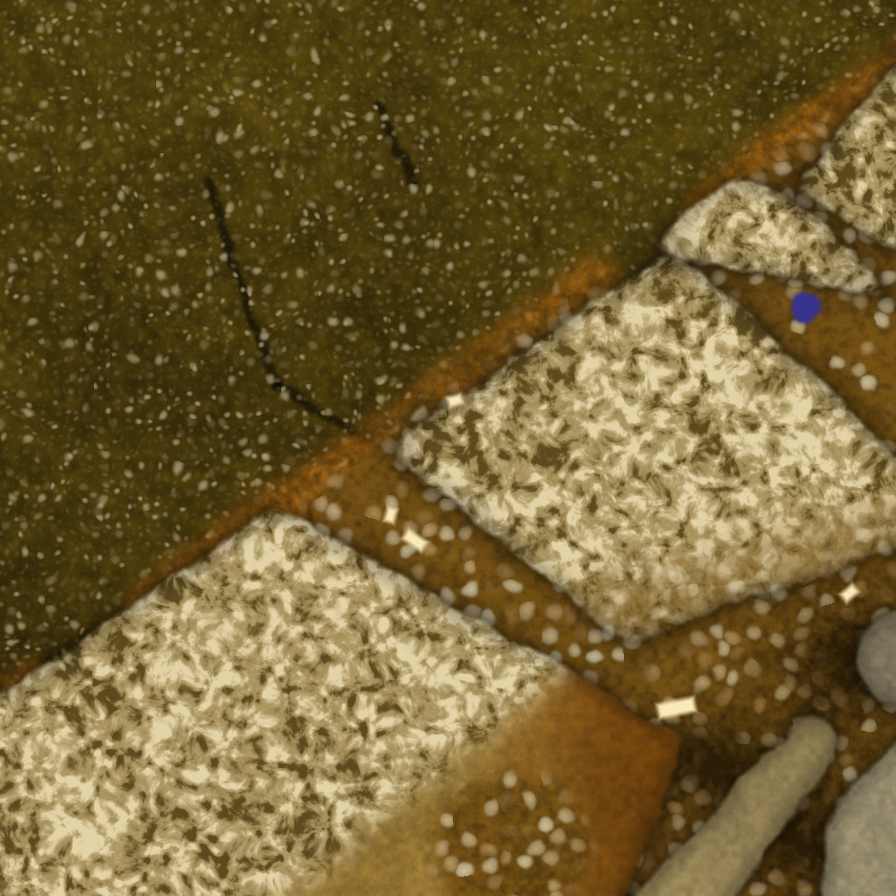
A WebGL 1 fragment shader for this texture:

```glsl
precision highp float;
// Draws weathered kerb stones between speckled asphalt and a gravel gutter.
uniform vec2 u_resolution;

const vec3 TAR_DARK = vec3(0.17, 0.13, 0.025);
const vec3 TAR_LIGHT = vec3(0.35, 0.285, 0.055);
const vec3 SPECK = vec3(0.68, 0.63, 0.49);
const vec3 SOIL_DARK = vec3(0.18, 0.12, 0.025);
const vec3 SOIL = vec3(0.46, 0.32, 0.08);
const vec3 RUST = vec3(0.6, 0.36, 0.07);
const vec3 PIT = vec3(0.36, 0.29, 0.12);
const vec3 STONE = vec3(0.66, 0.575, 0.37);
const vec3 LIT = vec3(0.89, 0.83, 0.66);
const vec3 SIDE = vec3(0.55, 0.43, 0.19);
const vec3 BLUE = vec3(0.22, 0.2, 0.55);
const float SOFT = 0.004;
const float GRAIN = 85.0;
const float SPECKS = 58.0;
const float GRAVEL = 43.0;

float hash(vec2 p) { return fract(sin(dot(p, vec2(127.1, 311.7))) * 43758.5); }

float noise(vec2 p) {
  vec2 i = floor(p), f = fract(p), e = vec2(1, 0);
  f = f * f * (3.0 - 2.0 * f);
  return mix(mix(hash(i), hash(i + e), f.x), mix(hash(i + e.yx), hash(i + 1.0), f.x), f.y);
}

float fbm(vec2 p) {
  float sum = 0.0, amp = 0.53;
  for (int i = 0; i < 4; i++) {
    sum += amp * noise(p);
    p = mat2(1.6, 1.2, -1.2, 1.6) * p + 7.3;
    amp *= 0.5;
  }
  return sum;
}

// Nearest scattered grain: distance and random id
vec2 grains(vec2 p) {
  vec2 best = vec2(9, 0);
  for (int y = -1; y <= 1; y++) for (int x = -1; x <= 1; x++) {
    vec2 c = floor(p) + vec2(x, y);
    float d = length(c + 0.15 + 0.7 * vec2(hash(c), hash(c + 19.7)) - p);
    if (d < best.x) best = vec2(d, hash(c + 41.3));
  }
  return best;
}

float cover(float d) { return 1.0 - smoothstep(-SOFT, SOFT, d); }
float blob(vec2 p, float x, float y, float r) { p = (p - vec2(x, y)) / r; return exp(-dot(p, p)); }
float smax(float a, float b) { float h = max(0.03 - abs(a - b), 0.0); return max(a, b) + h * h * 8.0; }
float edge(vec2 p, vec2 a, vec2 b) { b = normalize(b - a); return dot(p - a, vec2(-b.y, b.x)); }

// Rounded quadrilateral, corners paired in clockwise order
float quad(vec2 p, vec4 a, vec4 b) {
  return smax(smax(edge(p, a.xy, a.zw), edge(p, a.zw, b.xy)), smax(edge(p, b.xy, b.zw), edge(p, b.zw, a.xy)));
}

// Darkening along a segment
float crack(vec2 p, vec4 s) {
  vec2 t = s.zw - s.xy, q = p - s.xy;
  float d = length(q - t * clamp(dot(q, t) / dot(t, t), 0.0, 1.0));
  return 0.5 + 0.5 * smoothstep(0.001, 0.009, d);
}

// Small box turned by an angle
float chip(vec2 p, float x, float y, float angle, float size) {
  float c = cos(angle), s = sin(angle);
  p = abs(mat2(c, -s, s, c) * (p - vec2(x, y)));
  return cover(max(p.x - size, p.y - 0.2 * size - 0.004));
}

vec3 place(vec3 ground, vec3 stone, float d) {
  ground *= 1.0 - 0.5 * exp(-max(d, 0.0) * 90.0);
  return mix(ground, stone * (0.78 + 0.22 * smoothstep(0.0, 0.025, -d)), cover(d));
}

vec3 asphalt(vec2 p, vec2 w) {
  float tone = 0.45 * p.y + 0.6 * fbm(p * 9.0) + 0.75 * fbm(p * 75.0) - 0.42;
  vec3 col = mix(TAR_DARK, TAR_LIGHT, clamp(tone, 0.0, 1.2));
  col *= crack(w, vec4(0.23, 0.8, 0.31, 0.57)) * crack(w, vec4(0.31, 0.57, 0.43, 0.5));
  col *= crack(w, vec4(0.42, 0.88, 0.46, 0.79));
  for (int i = 0; i < 2; i++) {
    vec2 g = grains(w * SPECKS * (1.0 + 0.6 * float(i)));
    float spot = 1.0 - smoothstep(0.08, 0.22 + 0.22 * g.y, g.x);
    col = mix(col, SPECK, spot * (0.08 + 0.75 * pow(g.y, 5.0)));
  }
  return col;
}

void main() {
  vec2 p = gl_FragCoord.xy / u_resolution;
  vec2 w = p + 0.018 * (vec2(fbm(p * 24.0), fbm(p * 24.0 + 9.0)) - 0.5);
  float broad = fbm(p * 10.0 + 3.0), fine = fbm(p * 130.0);
  // Gutter soil and loose gravel
  float shade = 0.8 * (blob(p, 0.94, 0.26, 0.07) + blob(p, 0.8, 0.15, 0.06) + blob(p, 0.89, 0.06, 0.06));
  vec2 g = grains(w * GRAVEL);
  vec3 soil = mix(SOIL_DARK, SOIL, clamp(0.25 + fine * 0.9 + broad * 0.3 - shade, 0.0, 1.0));
  vec3 pebble = mix(RUST * (0.5 + 0.6 * fine), SPECK * 1.1, g.y) * (1.1 - 0.6 * g.x);
  float loose = (1.0 - smoothstep(0.25, 0.5, g.x)) * smoothstep(0.2, 0.6, g.y);
  vec3 gravel = mix(soil, pebble, loose * clamp(1.0 - 1.3 * shade, 0.0, 1.0));
  // Asphalt with a rusty margin
  float road = 0.17 + 0.58 * p.x - 0.06 * blob(p, 0.72, p.y, 0.035) - 0.81 * w.y;
  vec3 col = mix(gravel, asphalt(p, w), cover(road));
  float rim = blob(vec2(road), -0.008, road, 0.018) * smoothstep(0.3, 0.65, broad + 0.25 * p.x);
  rim = max(0.75 * rim, blob(p, 0.32, 0.435, 0.03));
  col = mix(col, RUST * (0.55 + 0.8 * fine), rim);
  // Pitted stone surface
  vec2 q = p + 0.012 * vec2(noise(p * 45.0), noise(p * 45.0 + 5.0));
  float pits = fbm(q * GRAIN) + 0.35 * (broad - 0.5);
  vec3 stone = mix(PIT, STONE, smoothstep(0.22, 0.47, pits));
  stone = mix(stone, LIT, smoothstep(0.46, 0.74, pits));
  vec3 grey = SPECK * (0.65 + 0.25 * fine + 0.2 * broad);
  // Near kerb stone: bright top, muddy side, gravel pocket
  float d = quad(w, vec4(-0.5, -0.12, 0.31, 0.435), vec4(0.77, 0.175, 0.62, -0.2));
  float side = smoothstep(-0.025, 0.03, edge(w, vec2(0.64, 0.26), vec2(0.32, 0)));
  vec3 mud = mix(SIDE, RUST * 0.72, smoothstep(0.48, 0.72, p.x)) * (0.72 + 0.35 * fine + 0.25 * broad);
  mud = mix(mud, gravel, smoothstep(0.35, 0.65, blob(w, 0.57, 0.055, 0.1)));
  col = place(col, mix(stone, mud, side), d);
  // Middle and far kerb stones
  d = quad(w, vec4(0.43, 0.5, 0.755, 0.725), vec4(1.08, 0.42, 0.7, 0.28));
  float dirt = 0.5 - 0.5 * smoothstep(0.0, 0.08, edge(p, vec2(0.7, 0.32), vec2(1, 0.4)));
  col = place(col, mix(stone, gravel, dirt), d);
  d = quad(w, vec4(0.73, 0.72, 0.8, 0.8), vec4(0.88, 0.785, 1, 0.665));
  col = place(col, stone, d);
  d = quad(w, vec4(0.885, 0.79, 1.02, 0.96), vec4(1.2, 0.9, 1, 0.72));
  col = place(col, stone, d);
  // Smooth corner stones
  d = quad(w, vec4(0.69, -0.02, 0.905, 0.21), vec4(0.94, 0.175, 0.79, -0.05));
  col = place(col, grey * vec3(0.95, 0.9, 0.75), d);
  d = quad(w, vec4(0.92, 0.09, 1.1, 0.27), vec4(1.2, -0.1, 0.91, -0.1));
  col = place(col, grey, d);
  col = place(col, grey * 0.85, length(w - vec2(1.01, 0.265)) - 0.053);
  // Pale chips and a blue fragment
  float chips = chip(p, 0.755, 0.21, 0.2, 0.021) + chip(p, 0.463, 0.397, -0.6, 0.013);
  chips += chip(p, 0.436, 0.425, 1.3, 0.008) + chip(p, 0.508, 0.553, 0.3, 0.008);
  chips += chip(p, 0.948, 0.338, 0.7, 0.009);
  col = mix(col, LIT * 1.1, min(chips, 1.0));
  col = mix(col, BLUE, cover(length(w - vec2(0.902, 0.655)) - 0.015));
  gl_FragColor = vec4(col, 1);
}
```
